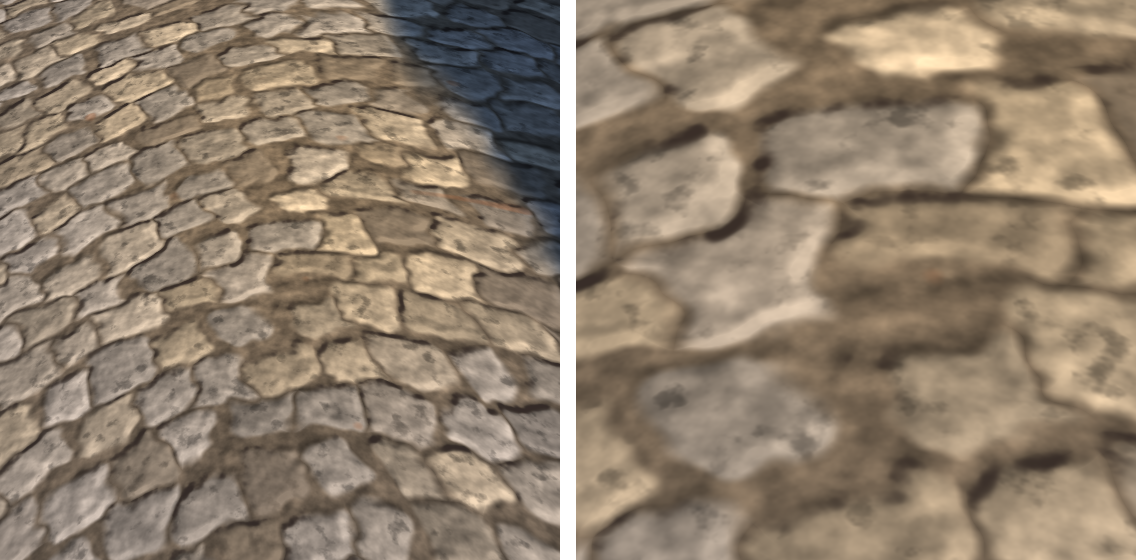
Left: the whole. Right: its middle third, enlarged.
Write a Shadertoy shader that draws this texture.

```glsl
// Sunlit cobblestone paving in perspective, with a soft blue shadow in the upper right corner.

const vec3 STONE_GREY = vec3(0.555, 0.515, 0.475);
const vec3 STONE_WARM = vec3(0.625, 0.56, 0.475);
const vec3 DIRT = vec3(0.43, 0.375, 0.315);
const vec3 CREVICE = vec3(0.20, 0.165, 0.15);
const vec3 RUST = vec3(0.52, 0.35, 0.25);
const vec3 SHADE_TINT = vec3(0.32, 0.42, 0.58);
const vec2 TO_LIGHT = vec2(0.42, -0.90);

vec2 hash22(vec2 p) {
    vec3 q = fract(p.xyx * vec3(0.1031, 0.1030, 0.0973));
    q += dot(q, q.yzx + 33.33);
    return fract((q.xx + q.yz) * q.zy);
}

float valueNoise(vec2 p) {
    vec2 i = floor(p), f = fract(p);
    f = f * f * (3.0 - 2.0 * f);
    float low = mix(hash22(i).x, hash22(i + vec2(1, 0)).x, f.x);
    float high = mix(hash22(i + vec2(0, 1)).x, hash22(i + vec2(1, 1)).x, f.x);
    return mix(low, high, f.y);
}

float fbm(vec2 p) {
    float sum = 0.0, amplitude = 0.5;
    for (int i = 0; i < 4; i++) {
        sum += amplitude * valueNoise(p);
        p = mat2(1.6, 1.2, -1.2, 1.6) * p + 7.3;
        amplitude *= 0.5;
    }
    return sum;
}

float roundedBox(vec2 p, vec2 halfSize, float radius) {
    vec2 q = abs(p) - halfSize + radius;
    return length(max(q, 0.0)) + min(max(q.x, q.y), 0.0) - radius;
}

// Canvas to paving: perspective ground with steeply arched rows of unit stones
vec2 pavingCoords(vec2 uv, float horizon) {
    float depth = horizon - uv.y;
    vec2 ground = vec2(14.0 * (uv.x - 0.5), 38.0) / depth;
    float arch = 0.28 * ground.x - 2.4 * log(cosh(ground.x / 3.0));
    float lean = 0.25 - 0.2 * tanh(ground.x / 6.0);
    return vec2(ground.x + lean * (ground.y - 24.0), ground.y - arch);
}

// Signed distance to the nearest stone (x) and its cell (yz)
vec3 nearestStone(vec2 p) {
    p += 0.30 * (vec2(valueNoise(p * 1.7), valueNoise(p * 1.7 + 40.0)) - 0.5);
    p += 0.11 * (vec2(valueNoise(p * 5.5), valueNoise(p * 5.5 + 70.0)) - 0.5);
    float first = 9.0, second = 9.0;
    vec2 nearestCell = vec2(0.0);
    for (int j = -1; j <= 1; j++) {
        float row = floor(p.y) + float(j);
        float x = p.x + 0.5 * mod(row, 2.0) + 0.4 * hash22(vec2(row, 5.0)).x;
        for (int i = -1; i <= 1; i++) {
            vec2 cell = vec2(floor(x) + float(i), row);
            vec2 shift = hash22(cell + 100.0) - 0.5;
            vec2 sizes = hash22(cell + 200.0) - 0.5;
            float turn = 0.7 * (hash22(cell + 300.0).x - 0.5);
            vec2 local = vec2(x, p.y) - cell - 0.5 - 0.34 * shift;
            local = mat2(cos(turn), sin(turn), -sin(turn), cos(turn)) * local;
            float d = roundedBox(local, vec2(0.48, 0.43) + 0.2 * sizes, 0.17);
            if (d < first) {
                second = first;
                first = d;
                nearestCell = cell;
            } else {
                second = min(second, d);
            }
        }
    }
    return vec3(max(first, 0.5 * (first - second) + 0.04), nearestCell);
}

float relief(vec2 p, float stoneDistance) {
    float dome = smoothstep(0.08, -0.16, stoneDistance);
    return dome + 1.0 * fbm(p * 3.8) + 0.2 * valueNoise(p * 13.0);
}

vec3 stoneColour(vec2 p, vec2 cell) {
    vec2 kind = hash22(cell + 400.0);
    vec3 base = mix(STONE_GREY, STONE_WARM, smoothstep(0.3, 1.0, kind.x));
    float sunken = smoothstep(0.75, 0.98, kind.y);
    base *= 0.90 + 0.24 * hash22(cell + 500.0).x;
    base *= 0.78 + 0.48 * fbm(p * 4.5 + 11.0);
    float pits = smoothstep(0.54, 0.78, fbm(p * 5.0 + 31.0));
    return mix(base * (1.0 - 0.3 * pits), DIRT, 0.7 * sunken);
}

float cornerShadow(vec2 uv) {
    float wobble = 0.09 * (fbm(uv * 8.0) - 0.47);
    float across = dot(uv - vec2(0.68, 1.0), normalize(vec2(0.50, 0.31)));
    return smoothstep(-0.035, 0.045, across + wobble);
}

void mainImage(out vec4 fragColor, in vec2 fragCoord) {
    vec2 uv = fragCoord / iResolution.xy;
    vec2 p = pavingCoords(uv, 2.2);
    vec3 stone = nearestStone(p);

    // Stones set in gritty dirt
    vec3 dirt = DIRT * (0.66 + 0.68 * fbm(p * 5.0 + 50.0));
    vec3 colour = mix(dirt, stoneColour(p, stone.yz), smoothstep(0.06, -0.06, stone.x));
    colour = mix(colour, RUST, 0.5 * smoothstep(0.95, 0.99, valueNoise(p * 1.3 + 90.0)));

    // Low light: bright lower edges, dark gaps above the stones
    vec2 ahead = p + 0.11 * TO_LIGHT;
    float slope = relief(p, stone.x) - relief(ahead, nearestStone(ahead).x);
    colour *= 1.0 + 0.42 * clamp(slope, -0.8, 0.55);
    float gap = smoothstep(0.25, 0.8, -slope) * smoothstep(-0.10, 0.03, stone.x);
    colour = mix(colour, CREVICE, gap * smoothstep(0.25, 0.6, valueNoise(p * 1.3 + 20.0)));

    // Warm sun glow across the upper middle, then the cast shadow
    float glow = exp(-5.0 * dot(uv - vec2(0.58, 0.74), uv - vec2(0.58, 0.74)));
    colour *= mix(vec3(0.98, 0.98, 1.0), vec3(1.18, 1.14, 1.06), glow);
    colour *= mix(vec3(1.0), SHADE_TINT, cornerShadow(uv));
    fragColor = vec4(clamp(colour, 0.0, 1.0), 1.0);
}
```
